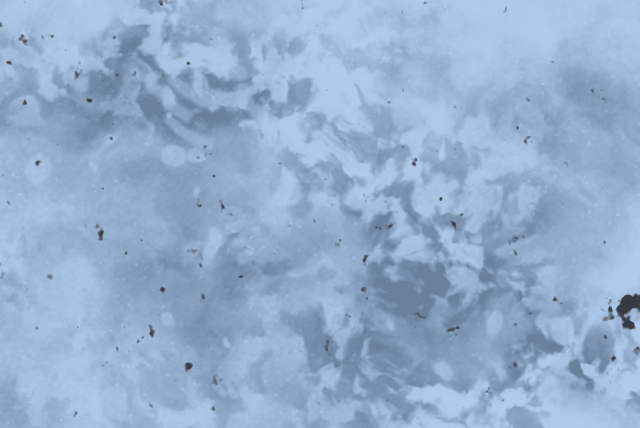
A Shadertoy shader for this texture:

```glsl
// Frosted ice: pale blue rime with soft hollows, crumbly snow, flakes and one bare patch.
#define FROST_LIGHT vec3(0.70, 0.80, 0.93)
#define FROST_DARK  vec3(0.41, 0.505, 0.615)
#define BARE_GROUND vec3(0.17, 0.18, 0.20)
#define BASE_TONE    0.93
#define HOLLOW_DEPTH 0.38
#define CLOUD_DEPTH  0.95
#define WISP_DEPTH   0.65
#define GRIT_DEPTH   0.42
#define GRIT_SCALE   26.0
#define FLAKE_CELLS  9.0
#define SPECK_CELLS  65.0
#define BARE_CENTER  vec2(1.475, 0.27)

float hash(vec2 p) {
    return fract(sin(dot(p, vec2(127.1, 311.7))) * 43758.5453);
}

vec2 hash2(vec2 p) {
    return vec2(hash(p), hash(p + 37.3));
}

float noise(vec2 p) {
    vec2 i = floor(p), f = fract(p);
    f = f * f * (3.0 - 2.0 * f);
    return mix(mix(hash(i), hash(i + vec2(1, 0)), f.x),
               mix(hash(i + vec2(0, 1)), hash(i + vec2(1, 1)), f.x), f.y);
}

float fbm(vec2 p, int octaves) {
    float sum = 0.0, weight = 0.5, total = 0.0;
    for (int i = 0; i < octaves; i++) {
        sum += weight * noise(p);
        total += weight;
        weight *= 0.5;
        p = mat2(1.6, 1.2, -1.2, 1.6) * p + 17.7;
    }
    return sum / total;
}

// Soft round grains, one at most per grid cell; share is the filled fraction.
float scatter(vec2 p, float share, float minRadius, float maxRadius, float edge) {
    float cover = 0.0;
    vec2 cell = floor(p);
    for (int y = -1; y <= 1; y++)
    for (int x = -1; x <= 1; x++) {
        vec2 id = cell + vec2(x, y);
        float present = step(hash(id + 5.1), share);
        float size = hash(id + 9.7);
        float radius = mix(minRadius, maxRadius, size * size);
        float d = length(p - id - hash2(id)) - radius;
        cover = max(cover, present * smoothstep(edge, -edge, d));
    }
    return cover;
}

// Large dim areas: centre and radii.
float hollows(vec2 p) {
    vec4 areas[7] = vec4[7](
        vec4(0.17, 0.77, 0.28, 0.13), vec4(0.60, 0.80, 0.16, 0.14),
        vec4(1.35, 0.72, 0.20, 0.10), vec4(0.80, 0.52, 0.25, 0.18),
        vec4(0.50, 0.22, 0.20, 0.15), vec4(1.05, 0.22, 0.25, 0.15),
        vec4(1.38, 0.10, 0.12, 0.06));
    float sum = 0.0;
    for (int i = 0; i < 7; i++) {
        vec2 d = (p - areas[i].xy) / areas[i].zw;
        sum += exp(-dot(d, d));
    }
    return sum;
}

// Feathered slanting streaks of packed snow.
float shards(vec2 p) {
    float cover = 0.0;
    for (int i = 0; i < 6; i++) {
        vec2 seed = vec2(float(i), 3.0);
        vec2 q = p - vec2(0.52, 0.76) - (hash2(seed) - 0.5) * vec2(0.28, 0.24);
        float angle = -0.9 + 0.8 * (hash(seed + 8.0) - 0.5);
        vec2 along = vec2(cos(angle), sin(angle));
        float t = clamp(dot(q, along), -0.05, 0.05);
        cover = max(cover, smoothstep(0.022, 0.006, length(q - along * t)));
    }
    return cover;
}

float softMin(float a, float b, float k) {
    float h = max(k - abs(a - b), 0.0) / k;
    return min(a, b) - h * h * k * 0.25;
}

void mainImage(out vec4 fragColor, in vec2 fragCoord) {
    vec2 p = fragCoord / iResolution.y;
    vec2 ragged = vec2(fbm(p * 7.0, 5), fbm(p * 7.0 + 40.0, 5)) - 0.5;
    vec2 crumbled = vec2(noise(p * 45.0), noise(p * 45.0 + 20.0)) - 0.5;

    // Broad light and shade
    float tone = BASE_TONE - HOLLOW_DEPTH * hollows(p + ragged * 0.25);
    tone += CLOUD_DEPTH * (fbm(p * 2.6 + ragged * 0.5 + 3.0, 4) - 0.5);
    tone += WISP_DEPTH * (fbm(p * vec2(10.0, 12.0) + ragged * 2.0, 4) - 0.5);

    // Crumbly snow along the falling diagonal
    float offAxis = dot(p - vec2(0.9, 0.45), vec2(0.66, 0.75)) / 0.30;
    float band = 0.25 + 0.75 * exp(-offAxis * offAxis);
    float gritArea = band * smoothstep(0.32, 0.62, fbm(p * 5.0 + 11.0, 4));
    float crumbs = smoothstep(0.34, 0.66, fbm(p * GRIT_SCALE + ragged * 3.0, 3));
    float depth = GRIT_DEPTH * (1.0 + 0.6 * smoothstep(0.6, 0.0, p.y));
    tone += gritArea * depth * (1.7 * crumbs - 1.1);

    // Streaks, flakes and fine specks
    tone = mix(tone, 0.86, 0.55 * shards(p + ragged * 0.06));
    vec2 flakePos = p + ragged * 0.06 + crumbled * 0.012;
    tone = mix(tone, 0.90, 0.65 * scatter(flakePos * FLAKE_CELLS, 0.32, 0.06, 0.30, 0.05));
    tone += 0.16 * scatter(p * SPECK_CELLS, 0.16, 0.10, 0.28, 0.14);
    tone += 0.10 * (noise(p * 130.0) - 0.5);
    tone = max(softMin(tone, 0.97, 0.2), 0.0);

    // Bare ground showing through
    vec2 fromBare = (p + ragged * 0.05 - BARE_CENTER) / vec2(0.06, 0.08);
    float bareArea = exp(-dot(fromBare, fromBare));
    float bare = smoothstep(0.42, 0.56, fbm(p * 34.0, 3) + 0.40 * (bareArea - 0.9));

    vec3 color = mix(FROST_DARK, FROST_LIGHT, tone);
    fragColor = vec4(mix(color, BARE_GROUND, 0.9 * bare), 1.0);
}
```
